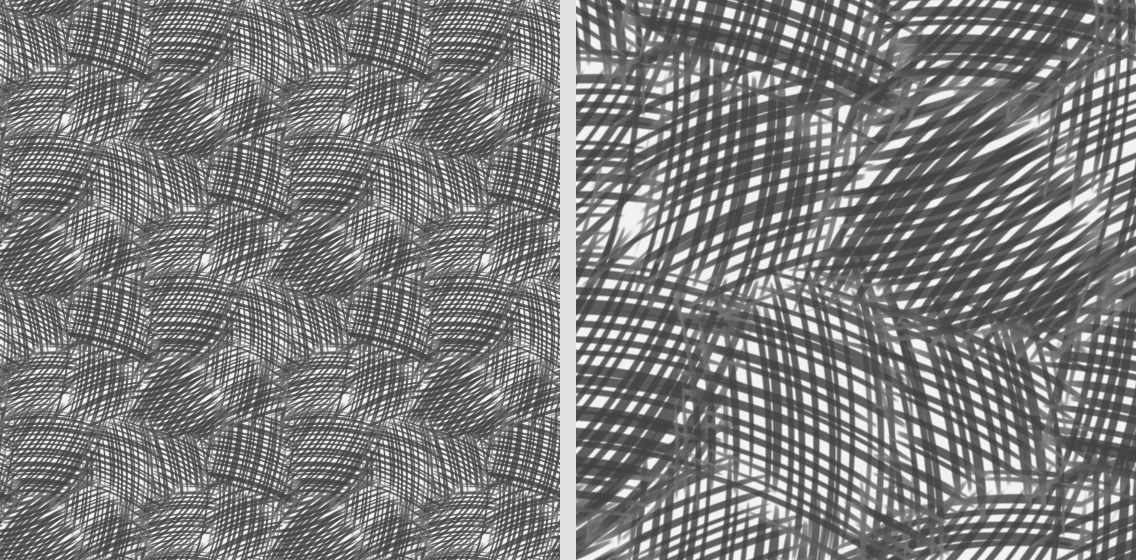
Left, the full canvas; right, a detail of the centre.
Give the GLSL for this pattern, as a Shadertoy shader.

```glsl
const float PI = 3.14159265;

vec3 hash3(vec3 p) {
    p = fract(p * vec3(.1031, .1030, .0973));
    p += dot(p, p.yxz + 33.33);
    return fract((p.xxy + p.yxx) * p.zyx);
}

// Four cells per tile, with the lower half repeated half a tile across
vec2 wrapCell(vec2 id) {
    vec2 c = mod(id, 4.);
    return c.y < 2. ? c : vec2(mod(c.x + 2., 4.), c.y - 2.);
}

vec2 patchCentre(vec2 id) {
    return id + .5 + .64 * (hash3(vec3(wrapCell(id), 7.)).xy - .5);
}

// One family of pen strokes; each stroke has its own place, tilt, width and end
void hatch(inout float tone, vec2 q, float angle, float bend, vec3 seed, float overrun, float pressure) {
    float c = cos(angle), s = sin(angle);
    q = vec2(c * q.x + s * q.y, c * q.y - s * q.x);
    float v = (q.y + bend * q.x * q.x) * 16.;
    float soft = .06 + 64. / iResolution.y;
    for (int k = -1; k <= 1; k++) {
        float n = floor(v) + float(k);
        vec3 h = hash3(seed + vec3(0., 0., n));
        float offset = v - n - .5 - .7 * (h.x - .5) - .9 * q.x * (h.y - .5);
        float reach = mix(-.1, .36, h.z) - overrun;
        float body = smoothstep(0., .3, reach);
        float halfWidth = (.18 + .2 * fract(h.x * 7. + h.z * 3.)) * mix(.5, 1., body) * pressure;
        float ink = 1. - smoothstep(halfWidth - soft, halfWidth + soft, abs(offset));
        ink *= smoothstep(0., .06, reach);
        tone = mix(tone, mix(.5, .26, body), .84 * ink);
    }
}

void mainImage(out vec4 fragColor, in vec2 fragCoord) {
    vec2 g = fragCoord / iResolution.xy * 8.;
    vec2 base = floor(g);

    // Two nearest patch centres
    float nearest = 9., second = 9.;
    for (int y = -1; y <= 1; y++)
    for (int x = -1; x <= 1; x++) {
        float d = length(g - patchCentre(base + vec2(x, y)));
        second = min(second, max(nearest, d));
        nearest = min(nearest, d);
    }

    // Slow changes of pen pressure
    float pressure = 1. + .1 * sin(PI * g.x + 2. * sin(PI * g.y))
                        + .1 * sin(PI * .5 * (g.x + g.y) + sin(PI * (g.x - g.y)));

    // Crosshatched patches, fraying over their neighbours
    float tone = .95;
    for (int y = -1; y <= 1; y++)
    for (int x = -1; x <= 1; x++) {
        vec2 id = base + vec2(x, y);
        vec2 q = g - patchCentre(id);
        float d = length(q);
        float overrun = d - (d <= nearest + 1e-5 ? second : nearest);
        if (overrun > .36) continue;
        vec2 cell = wrapCell(id);
        vec3 h = hash3(vec3(cell, 19.));
        float bend = .5 * (h.z - .5);
        hatch(tone, q, mix(.65, 1.75, h.x), bend, vec3(cell, 100.), overrun, pressure);
        hatch(tone, q, mix(-.6, .5, h.y), -bend, vec3(cell, 200.), overrun, pressure);
    }
    fragColor = vec4(vec3(tone), 1.);
}
```
